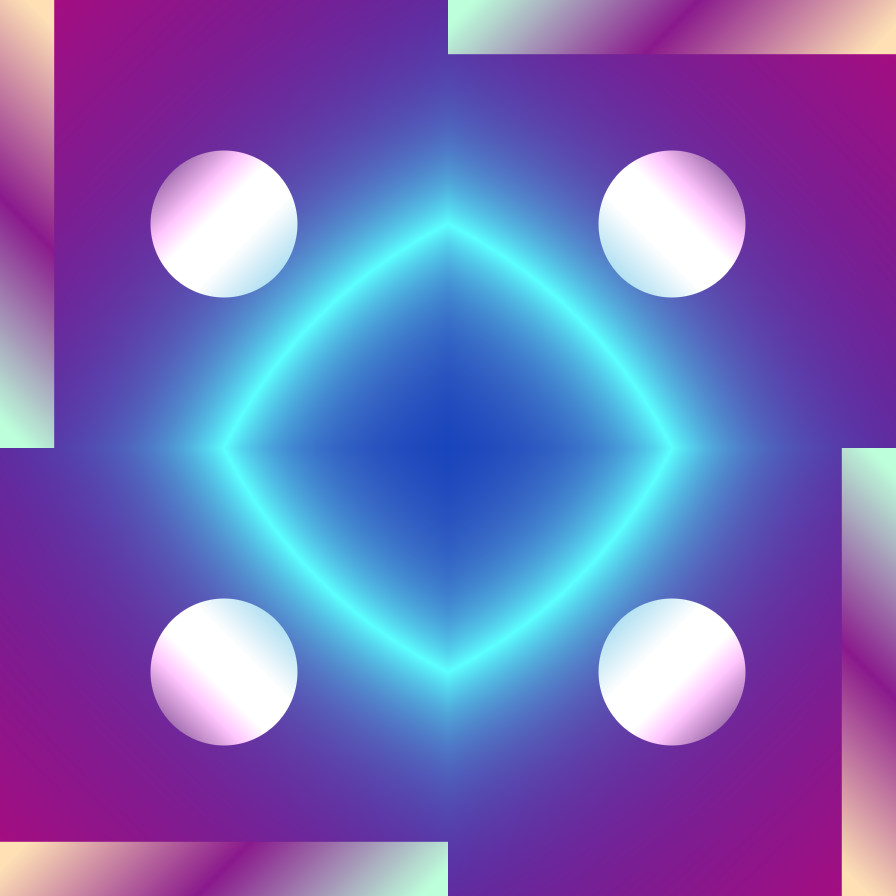
This background is drawn by a WebGL 1 fragment shader. Its source:

```glsl
precision highp float;
// Glowing curved diamond on a blue-to-magenta field, with four shaded discs
// and a pinwheel of gradient bars along the borders. Mirror symmetry (abs)
// gives the diamond and discs; quarter turns of one bar give the pinwheel.

uniform vec2 u_resolution;

const float ARC_OFFSET = 0.5;
const float ARC_RADIUS = 1.118;
const float DISC_RADIUS = 0.164;
const float BAR_DEPTH = 0.121;

// Coverage of a shape from its signed distance, softened over one pixel.
float cover(float dist, float pixel) {
  return clamp(0.5 - dist / pixel, 0.0, 1.0);
}

float boxDistance(vec2 p, vec2 center, vec2 halfSize) {
  vec2 d = abs(p - center) - halfSize;
  return length(max(d, 0.0)) + min(max(d.x, d.y), 0.0);
}

// Field colour, plus a halo around four arcs that meet on the axes.
vec3 fieldColor(vec2 mirrored) {
  vec3 blue = vec3(0.07, 0.21, 0.72);
  vec3 magenta = vec3(0.68, 0.04, 0.49);
  vec3 cyan = vec3(0.36, 1.0, 1.0);
  vec3 base = mix(blue, magenta, 0.5 * (mirrored.x + mirrored.y));
  float arc = length(mirrored + ARC_OFFSET) - ARC_RADIUS;
  return mix(base, cyan, exp(-6.3 * abs(arc)));
}

// White disc, mauve toward the corner and pale blue toward the middle.
vec3 discColor(vec2 q) {
  float along = dot(q, vec2(0.7071));
  float outer = clamp((along - 0.03) / (DISC_RADIUS - 0.03), 0.0, 1.0);
  float inner = clamp((-along - 0.06) / (DISC_RADIUS - 0.06), 0.0, 1.0);
  vec3 mauve = min(vec3(1.0), vec3(1.25, 1.0, 1.2) - outer * vec3(0.6, 0.55, 0.5));
  return mauve - inner * vec3(0.3, 0.12, 0.05);
}

// Bar gradient from mint through a slanted purple crease to peach.
vec3 barColor(vec2 q) {
  vec3 mint = vec3(0.74, 1.0, 0.86);
  vec3 purple = vec3(0.54, 0.1, 0.55);
  vec3 peach = vec3(1.0, 0.88, 0.71);
  float crease = q.x + (1.0 - q.y) - 0.56;
  vec3 tip = crease < 0.0 ? mint : peach;
  return mix(purple, tip, min(abs(crease) / 0.5, 1.0));
}

void main() {
  vec2 p = 2.0 * gl_FragCoord.xy / u_resolution - 1.0;
  float pixel = 2.0 / min(u_resolution.x, u_resolution.y);
  vec2 mirrored = abs(p);
  vec3 color = fieldColor(mirrored);

  // Discs in the middle of each quadrant
  vec2 disc = mirrored - 0.5;
  color = mix(color, discColor(disc), cover(length(disc) - DISC_RADIUS, pixel));

  // Border bars, one per quarter turn; they extend past the canvas edge
  vec2 q = p;
  for (int i = 0; i < 4; i++) {
    float bar = boxDistance(q, vec2(0.6, 1.1), vec2(0.6, 0.1 + BAR_DEPTH));
    color = mix(color, barColor(q), cover(bar, pixel));
    q = vec2(-q.y, q.x);
  }

  gl_FragColor = vec4(color, 1.0);
}
```
